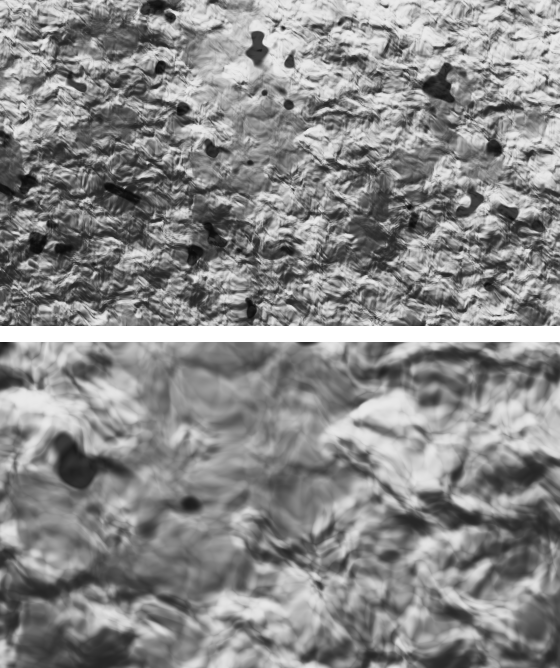
Top: the whole. Bottom: its middle third, enlarged.
Reproduce this texture procedurally as a WebGL 1 fragment shader.

```glsl
precision highp float;
uniform vec2 u_resolution;

float hash(vec2 p) {
    return fract(sin(dot(p, vec2(127.1, 311.7))) * 43758.5453);
}

float noise(vec2 p) {
    vec2 i = floor(p), f = fract(p);
    f = f * f * (3.0 - 2.0 * f);
    return mix(mix(hash(i), hash(i + vec2(1.0, 0.0)), f.x),
               mix(hash(i + vec2(0.0, 1.0)), hash(i + 1.0), f.x), f.y);
}

// Rounded crumbs: smooth union of domes around jittered cell points
float crumbs(vec2 p) {
    vec2 i = floor(p), f = fract(p);
    float sum = 0.0;
    for (int y = -1; y <= 1; y++) {
        for (int x = -1; x <= 1; x++) {
            vec2 g = vec2(float(x), float(y));
            vec2 d = g + vec2(hash(i + g), hash(i + g + 57.3)) - f;
            sum += exp(-12.0 * dot(d, d));
        }
    }
    return 1.0 + log(sum + 1e-6) / 12.0;
}

// Rock relief: crumbs and noise at four scales, slightly drawn out along a diagonal
float relief(vec2 p) {
    p += 0.026 * (vec2(noise(p * 17.0), noise(p * 17.0 + 31.0)) - 0.5);
    p += 0.012 * (vec2(noise(p * 48.0 + 7.0), noise(p * 48.0 + 73.0)) - 0.5);
    p = mat2(0.91, 0.42, -0.42, 0.91) * p * vec2(1.0, 1.0);
    p.y *= 1.25;
    float height = 0.0, amp = 1.0, freq = 10.0;
    for (int k = 0; k < 4; k++) {
        vec2 q = p * freq + float(k) * 19.7;
        height += amp * (0.7 * crumbs(q) + 0.6 * noise(q * 1.3 + 5.0));
        amp *= 0.54;
        freq *= 2.15;
    }
    return height;
}

void main() {
    vec2 uv = gl_FragCoord.xy / u_resolution;
    vec2 p = gl_FragCoord.xy / u_resolution.y;

    // Light from above, a little to the left
    float height = relief(p);
    float light = height - relief(p + 0.010 * vec2(-0.37, 0.93));

    // Broad tone: pale upper right, shaded hollows below
    vec2 hollow = (uv - vec2(0.82, 0.22)) / vec2(0.16, 0.13);
    float tone = 0.9 * (uv.y - 0.5) + 0.55 * (uv.x - 0.5) + 0.06
               + 1.3 * (noise(p * 2.6 + 3.0) - 0.5)
               + 1.0 * (noise(p * 6.0 + 11.0) - 0.5)
               - 0.7 * exp(-dot(hollow, hollow));
    float shade = 5.4 * light + 1.7 * (height - 1.55) + tone;

    // Smooth grey matrix showing between the crumbs
    float matrix = 0.65 * noise(p * 8.0 + 41.0) + 0.35 * noise(p * 23.0 + 2.0);
    shade = mix(shade, 0.25 * shade + 0.6 * tone - 0.4, 0.8 * smoothstep(0.62, 0.70, matrix));

    // Spread the shade evenly over the grey range
    float grey = 0.14 + 0.78 / (1.0 + exp(-1.75 * shade));

    // Scattered dark pits with ragged rims
    vec2 s = mat2(0.9, 0.44, -0.44, 0.9) * p;
    float pit = 0.7 * noise(s * vec2(9.0, 13.0) + 87.0) + 0.3 * noise(s * 34.0 + 13.0);
    grey *= 1.0 - 0.72 * smoothstep(0.75, 0.83, pit);

    gl_FragColor = vec4(vec3(grey), 1.0);
}
```
